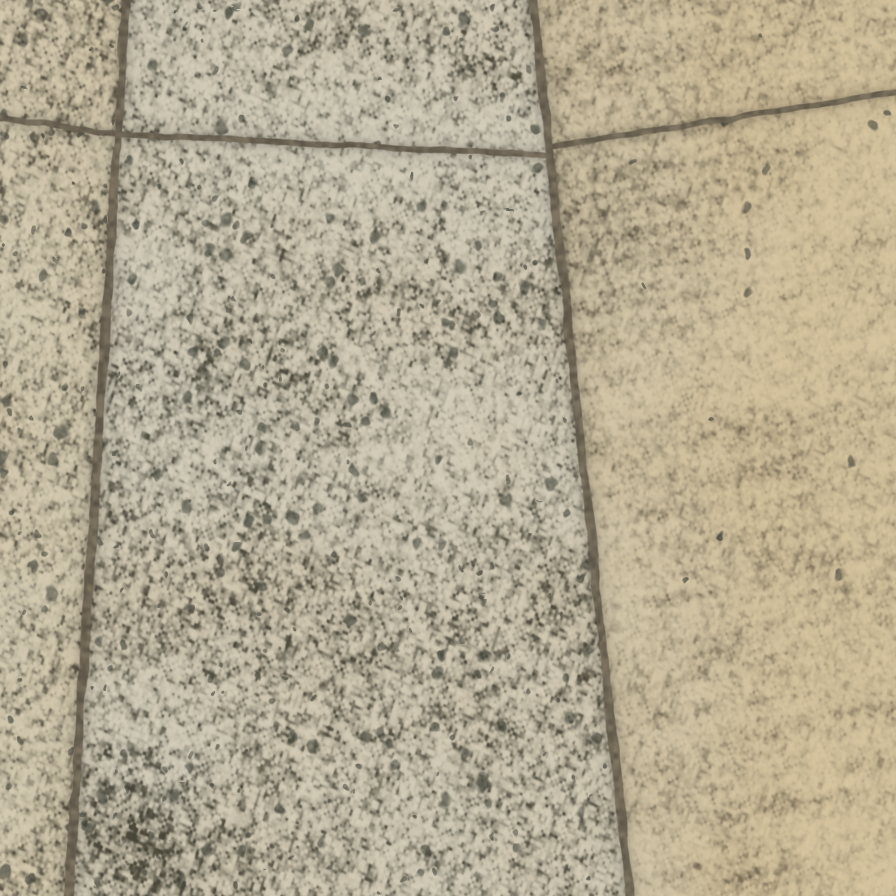
Reproduce this texture procedurally as a WebGL 1 fragment shader.

```glsl
precision highp float;
// Weathered concrete slabs fanning out between dark joints, with lichen specks and stains.

uniform vec2 u_resolution;

// Joint layout: position of the first joint and slab width, at the bottom and top edge
const vec2 FIRST_JOINT = vec2(0.077, 0.141);
const vec2 SLAB_WIDTH = vec2(0.626, 0.454);
const float CROSS_HEIGHT = 0.850;
const float JOINT_HALF = 0.0047;
const float CROSS_HALF = 0.0033;

// Surface
const float GRAIN_SCALE = 140.0;
const float SPECK_SCALE = 46.0;
const float BLOT_SCALE = 9.0;
const float BASE_TONE = 0.17;

const vec3 GREY_LIGHT = vec3(0.835, 0.810, 0.735);
const vec3 GREY_DARK = vec3(0.270, 0.265, 0.215);
const vec3 SAND_LIGHT = vec3(0.850, 0.780, 0.630);
const vec3 SAND_DARK = vec3(0.370, 0.330, 0.260);
const vec3 LICHEN = vec3(0.255, 0.265, 0.225);
const vec3 JOINT = vec3(0.415, 0.380, 0.315);

float hash(vec2 p) {
  vec3 q = fract(vec3(p.xyx) * 0.1031);
  q += dot(q, q.yzx + 33.33);
  return fract((q.x + q.y) * q.z);
}

float noise(vec2 p) {
  vec2 i = floor(p), f = fract(p);
  f = f * f * (3.0 - 2.0 * f);
  return mix(mix(hash(i), hash(i + vec2(1.0, 0.0)), f.x),
             mix(hash(i + vec2(0.0, 1.0)), hash(i + 1.0), f.x), f.y);
}

float fbm(vec2 p) {
  float sum = 0.0, amp = 0.5;
  for (int i = 0; i < 4; i++) {
    sum += amp * noise(p);
    p = mat2(1.6, 1.2, -1.2, 1.6) * p + 17.3;
    amp *= 0.5;
  }
  return sum / 0.9375;
}

// Soft round stain, 1 at its centre
float stain(vec2 p, vec2 centre, vec2 size) {
  vec2 d = (p - centre) / size;
  return exp(-dot(d, d));
}

// Scattered spots of random size; density is the share of cells that hold one
float spots(vec2 p, float density, float minR, float maxR) {
  vec2 cell = floor(p);
  float cover = 0.0;
  for (int y = -1; y <= 1; y++) {
    for (int x = -1; x <= 1; x++) {
      vec2 c = cell + vec2(float(x), float(y)) + 50.0;
      vec2 centre = c - 50.0 + vec2(hash(c + 3.7), hash(c + 91.3));
      float radius = mix(minR, maxR, pow(hash(c + 47.1), 2.0));
      float present = step(hash(c + 13.9), density);
      float d = length((p - centre) * vec2(1.1, 0.9));
      cover = max(cover, present * (1.0 - smoothstep(0.55, 1.2, d / radius)));
    }
  }
  return cover;
}

void main() {
  vec2 uv = gl_FragCoord.xy / u_resolution;
  float pixel = 1.0 / min(u_resolution.x, u_resolution.y);

  // Slab index and distances to the joints, with ragged edges
  vec2 ragged = uv + 0.0045 * (vec2(fbm(uv * 38.0), fbm(uv * 38.0 + 60.0)) - 0.5);
  float width = mix(SLAB_WIDTH.x, SLAB_WIDTH.y, uv.y);
  float s = (ragged.x - mix(FIRST_JOINT.x, FIRST_JOINT.y, uv.y)) / width;
  float slab = floor(s);
  float jointDist = abs(s - floor(s + 0.5)) * width;
  float sandy = step(0.5, slab);
  float slope = -0.048 + 0.155 * slab + 0.053 * slab * slab;
  float crossY = CROSS_HEIGHT - 0.015 * sandy + slope * (uv.x - mix(0.130, 0.610, sandy));
  float crossDist = abs(ragged.y - crossY);

  // Large scale weathering, darker where positive
  float patches = fbm(uv * 6.0 + slab * 9.0) - 0.5;
  vec2 along = vec2(uv.x, uv.y - slope * uv.x);
  float streaks = fbm(along * vec2(7.0, 75.0) + 20.0) - 0.5;
  float greyWear = 1.8 * patches + 0.5 * streaks
    + 1.3 * stain(uv, vec2(0.16, 0.07), vec2(0.07, 0.10))
    + 0.7 * stain(uv, vec2(0.23, 0.54), vec2(0.13, 0.10))
    - 0.6 * stain(uv, vec2(0.53, 0.50), vec2(0.12, 0.09));
  float sandWear = 2.0 * patches + 1.8 * streaks - 0.25
    + 0.8 * stain(uv, vec2(0.68, 0.72), vec2(0.14, 0.14))
    + 0.7 * stain(uv, vec2(0.80, 0.22), vec2(0.10, 0.17))
    - 0.7 * stain(along, vec2(0.90, 0.45), vec2(0.22, 0.06));
  float wear = mix(greyWear, sandWear, sandy);

  // Fine grain, skewed so that light concrete dominates
  vec2 g = mat2(0.93, 0.37, -0.30, 0.80) * uv * GRAIN_SCALE;
  float grain = 0.5 * noise(g) + 0.5 * noise(g * 2.1 + 31.0) - 0.5;
  float tone = BASE_TONE * exp(mix(5.6, 3.6, sandy) * grain + wear);
  tone = 1.0 - exp(-1.15 * tone);
  float warmth = mix(slab < 0.0 ? 0.40 : 0.08, 0.60 + 0.5 * smoothstep(0.62, 0.95, uv.x), sandy);
  warmth = clamp(warmth + 0.5 * patches, 0.0, 1.0);
  vec3 color = mix(mix(GREY_LIGHT, SAND_LIGHT, warmth), mix(GREY_DARK, SAND_DARK, warmth), tone);

  // Lichen specks and a few larger blots
  vec2 rough = uv + 0.006 * (vec2(noise(uv * 130.0), noise(uv * 130.0 + 40.0)) - 0.5);
  float density = mix(0.20 + 0.16 * greyWear, 0.025, sandy);
  float lichen = spots(rough * SPECK_SCALE, density, 0.12, 0.38) * 0.72;
  lichen = max(lichen, 0.85 * spots(rough * BLOT_SCALE + 4.0, 0.13, 0.045, 0.095));
  color = mix(color, LICHEN, lichen * (0.65 + 0.35 * noise(uv * 210.0)));

  // Joints with a soft dirty margin
  float halfWidth = JOINT_HALF * (0.8 + 0.45 * noise(uv * 24.0));
  float edge = min(jointDist - halfWidth, crossDist - CROSS_HALF);
  color *= 1.0 - 0.16 * exp(-max(edge, 0.0) / 0.006);
  float joint = 1.0 - smoothstep(-pixel, pixel, edge);
  color = mix(color, JOINT * (0.82 + 0.36 * noise(uv * 160.0)), joint * 0.92);

  gl_FragColor = vec4(color, 1.0);
}
```
